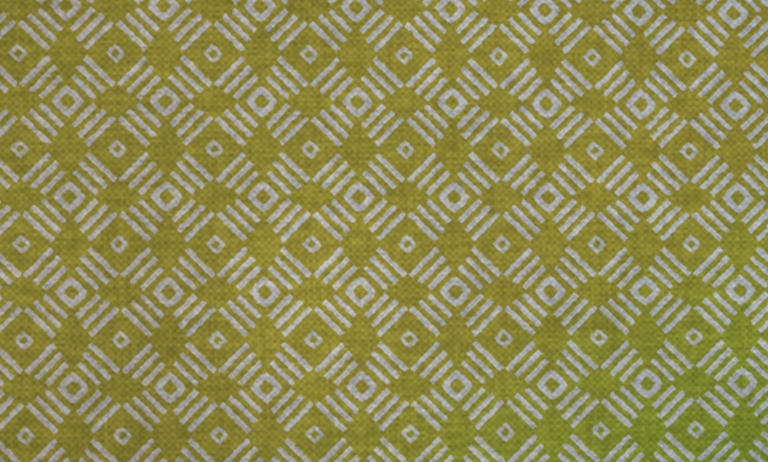
Reproduce this pattern procedurally as a Shadertoy shader.

```glsl
// Printed cotton: bold and small square rings alternate on a diagonal lattice,
// joined by groups of three pale bars. Each cell is folded into one quadrant
// and drawn with distance functions, then woven and softly shaded.

float hash(vec2 p) {
    return fract(sin(dot(p, vec2(127.1, 311.7))) * 43758.547);
}

float noise(vec2 p) {
    vec2 i = floor(p), f = fract(p);
    f = f * f * (3.0 - 2.0 * f);
    return mix(mix(hash(i), hash(i + vec2(1, 0)), f.x),
               mix(hash(i + vec2(0, 1)), hash(i + vec2(1, 1)), f.x), f.y);
}

float roundedBox(vec2 p, vec2 halfSize, float radius) {
    vec2 d = abs(p) - halfSize + radius;
    return length(max(d, 0.0)) + min(max(d.x, d.y), 0.0) - radius;
}

// Diamond ring whose corners are softened towards a circle
float diamondRing(vec2 p, float radius, float halfWidth) {
    float diamond = (abs(p.x) + abs(p.y)) * 0.7071;
    return abs(mix(diamond, length(p), 0.3) - radius) - halfWidth;
}

// Lattice coordinates with the slight slant and stretch of hanging cloth
vec2 clothCoords(vec2 st) {
    float x = 8.0 * st.x - 0.17 - 0.1 * st.y
            - 0.04 * sin(4.4 * st.x) * (1.0 - 0.6 * st.y);
    float y = 4.825 * st.y - 0.554 + (0.2 * st.y - 0.1) * st.x * st.x;
    return vec2(x, y);
}

// Signed distance to the pale print; small rings sit on whole coordinates
float printDistance(vec2 cell) {
    vec2 id = floor(cell + 0.5);
    vec2 q = cell - id;
    vec2 a = abs(q);
    float dist = min(diamondRing(a, 0.056, 0.021),
                     diamondRing(0.5 - a, 0.097, 0.034));

    // Bars across the link between the rings, shorter towards the bold one
    vec2 link = vec2(a.x - a.y, a.x + a.y) * 0.7071;
    for (int i = 0; i < 3; i++) {
        float k = float(i);
        float vary = hash(id * 7.0 + sign(q) * 2.0 + k) - 0.5;
        vec2 center = vec2(-0.013 + 0.008 * vary, 0.253 + 0.116 * k);
        vec2 halfSize = vec2(0.203 - 0.008 * k - 0.007 * k * k + 0.01 * vary,
                             0.029 + 0.003 * vary);
        dist = min(dist, roundedBox(link - center, halfSize, 0.016));
    }
    return dist;
}

// Plain weave with uneven warp and weft threads, centred on zero
float weave(vec2 cell) {
    vec2 thread = cell * 26.0;
    float over = sin(thread.x * 3.1416) * sin(thread.y * 3.1416);
    float weft = noise(thread * vec2(0.3, 1.3)) - 0.5;
    float warp = noise(thread * vec2(1.3, 0.3) + 40.0) - 0.5;
    return 0.3 * over + 0.8 * weft + 0.6 * warp;
}

void mainImage(out vec4 fragColor, in vec2 fragCoord) {
    vec2 st = fragCoord / iResolution.xy;
    st.y = 1.0 - st.y;
    vec2 cell = clothCoords(st);

    // Ink edge, roughened by the threads
    vec2 rough = vec2(noise(cell * 24.0), noise(cell * 24.0 + 70.0)) - 0.5;
    float dist = printDistance(cell + 0.016 * rough);
    float edge = max(0.014, 8.0 / iResolution.x);
    float pale = 1.0 - smoothstep(-edge, edge, dist);

    // Olive ground and pale bars, greener at the lower right
    vec3 ground = mix(vec3(0.53, 0.50, 0.19), vec3(0.47, 0.53, 0.17),
                      smoothstep(1.2, 2.0, st.x + st.y));
    vec3 ink = mix(vec3(0.66, 0.64, 0.63), vec3(0.64, 0.66, 0.68), st.x);
    vec3 color = mix(ground, ink, pale);

    // Thread relief, broad folds and darker borders
    color *= 1.0 + 0.2 * weave(cell);
    color *= 0.96 + 0.1 * noise(st * vec2(5.0, 3.0) + 3.0);
    vec2 fromCenter = st - vec2(0.52, 0.4);
    color *= 1.04 - 0.22 * dot(fromCenter, fromCenter);
    fragColor = vec4(clamp(color, 0.0, 1.0), 1.0);
}
```
